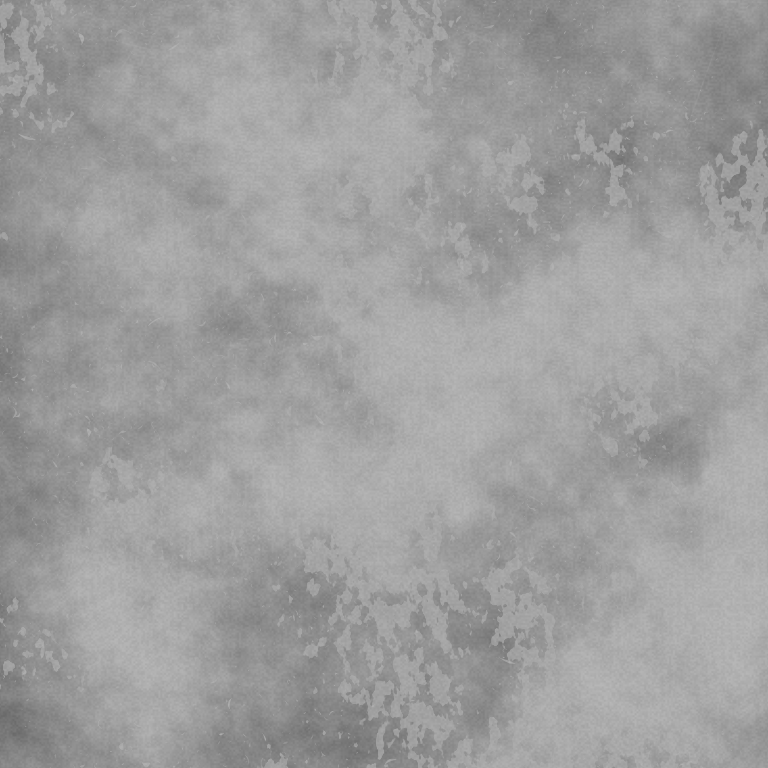
Write a Shadertoy shader that draws this texture.

```glsl
const float BASE_TONE = 0.609;
const float CEILING_TONE = 0.695;
const float WORN_TONE = 0.672;
const float CHIP_TONE = 0.695;
const float CLOUD_SCALE = 4.6;
const float CLOUD_CONTRAST = 0.43;
const float MOTTLE_SCALE = 42.0;
const float MOTTLE_CONTRAST = 0.10;
const float GRAIN_SCALE = 400.0;
const float GRAIN_CONTRAST = 0.05;
const vec2 WORN_PATCH_SCALE = vec2(6.0, 4.2);
const vec2 WORN_FLAKE_SCALE = vec2(95.0, 68.0);
const float WORN_OPACITY = 0.72;
const float CHIP_OPACITY = 0.8;
const int CHIP_LAYERS = 3;
const int SCRATCH_COUNT = 36;
const float SCRATCH_WIDTH = 0.0006;
const float SCRATCH_OPACITY = 0.22;
const float TAU = 6.2832;

float hash(vec2 p) {
    return fract(sin(dot(p, vec2(127.1, 311.7))) * 43758.5453);
}

float noise(vec2 p) {
    vec2 cell = floor(p);
    vec2 f = fract(p);
    f = f * f * (3.0 - 2.0 * f);
    float bottom = mix(hash(cell), hash(cell + vec2(1, 0)), f.x);
    float top = mix(hash(cell + vec2(0, 1)), hash(cell + vec2(1, 1)), f.x);
    return mix(bottom, top, f.y);
}

float fbm(vec2 p, int octaves) {
    float sum = 0.0, total = 0.0, amplitude = 1.0;
    for (int i = 0; i < octaves; i++) {
        sum += amplitude * noise(p);
        total += amplitude;
        amplitude *= 0.55;
        p = mat2(1.6, 1.2, -1.2, 1.6) * p + 17.3;
    }
    return sum / total;
}

vec2 rotate(vec2 p, float angle) {
    float c = cos(angle), s = sin(angle);
    return vec2(c * p.x + s * p.y, c * p.y - s * p.x);
}

float smoothMin(float a, float b, float k) {
    float h = max(k - abs(a - b), 0.0) / k;
    return min(a, b) - h * h * k * 0.25;
}

// Distance to a bent sliver that tapers to both ends
float sliver(vec2 p, float halfLength, float halfWidth, float bend) {
    p.y += bend * (p.x * p.x / halfLength - 0.3 * halfLength);
    float along = p.x / halfLength;
    float width = halfWidth * (1.0 - along * along) * (1.0 + 0.5 * along);
    return max(abs(p.y) - width, abs(p.x) - halfLength);
}

// Scattered chips, from a few long slivers to many tiny specks
float chips(vec2 uv, float pixel) {
    float cover = 0.0;
    for (int layer = 0; layer < CHIP_LAYERS; layer++) {
        float level = float(layer);
        float cells = 18.0 * exp2(level);
        float size = 0.0125 * exp2(-level * 0.95);
        vec2 home = floor(uv * cells);
        for (int k = 0; k < 9; k++) {
            vec2 cell = home + vec2(k % 3 - 1, k / 3 - 1);
            vec2 seed = cell + 71.0 * (level + 1.0);
            vec2 center = (cell + vec2(hash(seed), hash(seed + 3.7))) / cells;
            float density = smoothstep(0.25, 0.8, noise(center * 7.0 + 31.0));
            if (hash(seed + 9.1) > 0.1 + 0.5 * density) continue;
            float halfLength = size * mix(0.25, 1.0, pow(hash(seed + 5.3), 2.0));
            float halfWidth = min(halfLength * 0.6, size * mix(0.07, 0.24, hash(seed + 8.9)));
            float bend = 1.4 * (hash(seed + 2.3) - 0.5);
            vec2 local = rotate(uv - center, TAU * hash(seed + 6.1));
            float d = sliver(local, halfLength, halfWidth, bend);
            float strength = mix(0.35, 1.0, hash(seed + 4.7));
            cover = max(cover, strength * (1.0 - smoothstep(-0.6 * pixel, 0.6 * pixel, d)));
        }
    }
    return cover;
}

// Long hairline scratches
float scratches(vec2 uv, float pixel) {
    float cover = 0.0;
    for (int i = 0; i < SCRATCH_COUNT; i++) {
        vec2 seed = vec2(float(i) * 1.7, 53.0);
        vec2 center = vec2(hash(seed), hash(seed + 2.9));
        vec2 local = rotate(uv - center, TAU * hash(seed + 7.7));
        float halfLength = mix(0.025, 0.11, hash(seed + 4.1));
        float d = sliver(local, halfLength, SCRATCH_WIDTH, 0.12 * (hash(seed + 1.3) - 0.5));
        float strength = mix(0.4, 1.0, hash(seed + 5.9));
        cover = max(cover, strength * (1.0 - smoothstep(-pixel, pixel, d)));
    }
    return cover;
}

void mainImage(out vec4 fragColor, in vec2 fragCoord) {
    vec2 uv = fragCoord / iResolution.y;
    float pixel = 1.0 / iResolution.y;

    // Soft clouds and mottling
    float tone = BASE_TONE + CLOUD_CONTRAST * (fbm(uv * CLOUD_SCALE + 4.2, 6) - 0.5);
    tone += MOTTLE_CONTRAST * (fbm(uv * MOTTLE_SCALE + 11.0, 3) - 0.5);
    tone = smoothMin(tone, CEILING_TONE, 0.05);

    // Flaky worn patches, stretched upright
    float patchMask = smoothstep(0.42, 0.68, fbm(uv * WORN_PATCH_SCALE + 23.0, 5));
    float flakes = fbm(uv * WORN_FLAKE_SCALE + 57.0, 3);
    float worn = smoothstep(-0.04, 0.04, flakes + 0.42 * patchMask - 0.87);
    tone = mix(tone, max(tone, WORN_TONE), WORN_OPACITY * worn);

    // Surface damage and fine grain
    tone = mix(tone, CHIP_TONE, SCRATCH_OPACITY * scratches(uv, pixel));
    tone = mix(tone, max(tone, CHIP_TONE), CHIP_OPACITY * chips(uv, pixel));
    tone += GRAIN_CONTRAST * (noise(uv * GRAIN_SCALE) - 0.5);

    fragColor = vec4(vec3(tone), 1.0);
}
```
